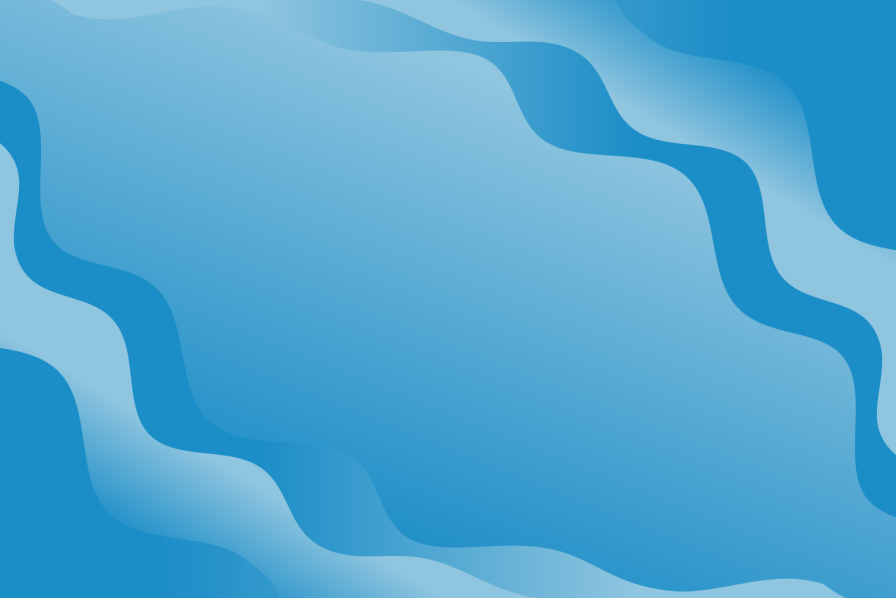
Write a Shadertoy shader that draws this background.

```glsl
// Soft blue backdrop with wavy ribbons sweeping round two opposite corners.

const float PI = 3.14159265;
const vec2 CANVAS = vec2(768.0, 512.0);
const vec3 DEEP = vec3(0.110, 0.556, 0.780);
const vec3 PALE = vec3(0.560, 0.772, 0.874);

// Edges give the height across the diagonal (x - y) for a place along it (x + y).

float cornerEdge(float s) {
    return -307.0 + 39.0 * cos(PI * (s - 368.0) / 165.0)
        + 15.0 * smoothstep(690.0, 760.0, s);
}

float bandEdge(float s) {
    float t = (s - 500.0) / 100.0;
    float bend = -215.0 + t * (0.4 + t * (6.2 + t * 0.33));
    float phase = (s - 123.0) / 126.0 + 0.18 * smoothstep(760.0, 860.0, s)
        - 0.2 * (1.0 - smoothstep(150.0, 230.0, s));
    float swell = mix(29.0, 12.0, smoothstep(550.0, 950.0, s));
    return bend + swell * cos(PI * phase) - 0.8 * max(s - 980.0, 0.0);
}

float ribbonEdge(float s) {
    float t = (s - 460.0) / 100.0;
    float bend = -150.0 + t * (-1.2 + t * (5.0 + t * 0.2));
    float phase = (s - 118.0) / 140.0 + 0.09 * cos(2.0 * PI * (s - 310.0) / 760.0)
        + 0.005 * max(s - 1085.0, 0.0);
    float swell = mix(33.5, 14.0, smoothstep(650.0, 1100.0, s));
    return bend + swell * cos(PI * phase) - 0.4 * max(s - 1205.0, 0.0);
}

// Smooth coverage of the side where the signed height is positive.
float cover(float height) {
    return clamp(0.5 + height / max(fwidth(height), 0.0001), 0.0, 1.0);
}

// Paints ribbon, pale band and solid corner, from the inside outwards.
vec3 paintCorner(vec3 color, vec2 p) {
    float along = p.x + p.y;
    float across = p.x - p.y;

    vec3 ribbon = mix(DEEP, PALE, clamp((p.x - 225.0) / 320.0, 0.0, 1.0));
    vec3 band = mix(PALE, DEEP, clamp((p.y - 0.6 * p.x - 283.0) / 112.0, 0.0, 1.0));
    vec3 corner = mix(DEEP, PALE, 0.2 * smoothstep(130.0, 250.0, p.x));

    color = mix(color, ribbon, cover(ribbonEdge(along) - across));
    color = mix(color, band, cover(bandEdge(along) - across));
    return mix(color, corner, cover(cornerEdge(along) - across));
}

void mainImage(out vec4 fragColor, in vec2 fragCoord) {
    // Design units, with y running down from the top.
    vec2 uv = fragCoord / iResolution.xy;
    vec2 p = vec2(uv.x, 1.0 - uv.y) * CANVAS;

    // Slanted background gradient.
    float slope = p.y - 0.4 * p.x;
    vec3 color = mix(PALE, DEEP, clamp((slope + 100.0) / 440.0, 0.0, 1.0));

    // The lower left corner, then the same turned by half a circle.
    color = paintCorner(color, p);
    color = paintCorner(color, CANVAS - p);

    fragColor = vec4(color, 1.0);
}
```
